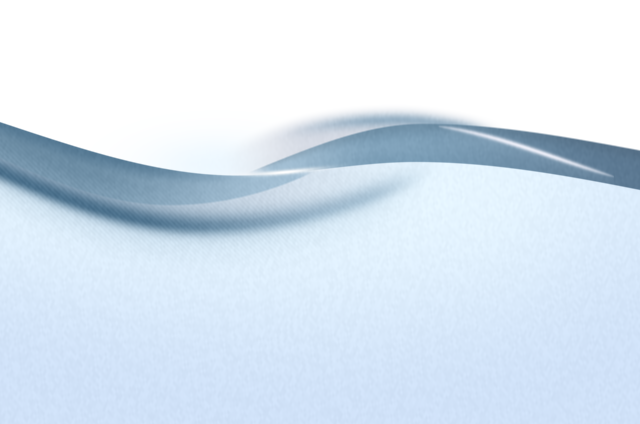
Give the GLSL for this background, as a Shadertoy shader.

```glsl
// Translucent steel-blue ribbon twisting between a white sky and a pale woven ground.
const vec3 WHITE      = vec3(1.00, 1.00, 1.00);
const vec3 PALE       = vec3(0.90, 0.96, 1.00);
const vec3 MIST       = vec3(0.81, 0.88, 0.97);
const vec3 STEEL      = vec3(0.46, 0.60, 0.70);
const vec3 STEEL_SOFT = vec3(0.64, 0.75, 0.83);
const vec3 STEEL_DARK = vec3(0.27, 0.42, 0.53);
const vec3 SLATE      = vec3(0.35, 0.46, 0.56);
const vec3 PEARL      = vec3(0.83, 0.85, 0.89);
const float GRAIN = 0.028;          // strength of the cloth grain
const float GRAIN_SCALE = 190.0;    // grain cells per canvas height
const float WEAVE = 0.012;          // strength of the diagonal threads

float hash(vec2 p) {
    return fract(sin(dot(p, vec2(127.1, 311.7))) * 43758.55);
}

float noise(vec2 p) {
    vec2 i = floor(p), f = fract(p);
    f = f * f * (3.0 - 2.0 * f);
    return mix(mix(hash(i), hash(i + vec2(1, 0)), f.x),
               mix(hash(i + vec2(0, 1)), hash(i + vec2(1, 1)), f.x), f.y);
}

// Cubic between points a and b with end slopes; held flat outside.
float arc(float x, vec2 a, vec2 b, float slopeA, float slopeB) {
    float w = b.x - a.x, t = clamp((x - a.x) / w, 0.0, 1.0), s = 1.0 - t;
    return a.y * s * s * (1.0 + 2.0 * t) + b.y * t * t * (1.0 + 2.0 * s)
         + w * t * s * (slopeA * s - slopeB * t);
}

// Two arcs joined at a level turning point.
float bend(float x, vec2 a, vec2 turn, vec2 b, float slopeA, float slopeB) {
    return x < turn.x ? arc(x, a, turn, slopeA, 0.0) : arc(x, turn, b, 0.0, slopeB);
}

float bell(float d, float width) {
    return exp(-d * d / (width * width));
}

float cover(float d, float soft) {
    return smoothstep(-soft, soft, d);
}

void mainImage(out vec4 fragColor, in vec2 fragCoord) {
    vec2 uv = fragCoord / iResolution.xy;
    float x = uv.x, y = uv.y;
    float aa = 1.0 / iResolution.y;

    // Outline curves
    float spine = x < 0.65
        ? bend(x, vec2(0.0, 0.712), vec2(0.37, 0.586), vec2(0.65, 0.618), -0.5, 0.0)
        : arc(x, vec2(0.65, 0.618), vec2(1.0, 0.552), 0.0, -0.3);
    float crest = bend(x, vec2(0.38, 0.588), vec2(0.66, 0.708), vec2(1.0, 0.645), 0.6, -0.28);
    float belly = bend(x, vec2(0.0, 0.627), vec2(0.265, 0.516), vec2(0.5, 0.602), -0.68, 0.75);
    float hem   = bend(x, vec2(0.0, 0.594), vec2(0.32, 0.465), vec2(0.68, 0.602), -0.68, 0.75);
    float veilTop = bend(x, vec2(0.33, 0.62), vec2(0.62, 0.735), vec2(0.78, 0.700), 0.95, -0.3);
    float below = cover(spine - y, aa);

    // Sky with a faint cool glow
    vec3 sky = mix(WHITE, PALE, 0.7 * bell(length((uv - vec2(0.34, 0.61)) * vec2(1.0, 1.6)), 0.11));

    // Sheer veil behind the crest, darker along its upper rim
    float veil = cover(veilTop - y, 0.022) * smoothstep(0.33, 0.49, x) * (1.0 - smoothstep(0.72, 0.79, x));
    float rim = bell(y - veilTop + 0.016, 0.018) * smoothstep(0.42, 0.60, x);
    sky = mix(sky, mix(PEARL, STEEL, 0.75 * rim), veil * 0.95);

    // Right ribbon
    float across = clamp((y - spine) / max(crest - spine, 0.001), 0.0, 1.0);
    vec3 ribbon = mix(STEEL_SOFT, STEEL, smoothstep(0.42, 0.60, x));
    ribbon = mix(ribbon, SLATE, smoothstep(0.62, 1.0, x) * 0.9);
    ribbon = mix(ribbon, STEEL_SOFT, 0.25 * bell(across - 0.45, 0.4) * (1.0 - smoothstep(0.6, 0.9, x)));
    ribbon *= 1.0 - 0.08 * bell(across - 1.0, 0.25);

    // Tapered glint across the right ribbon
    float glint = arc(x, vec2(0.685, 0.702), vec2(0.96, 0.583), -0.2, -0.45);
    float along = clamp((x - 0.685) / 0.275, 0.0, 1.0);
    float taper = sqrt(max(4.0 * along * (1.0 - along), 0.0));
    float below2 = glint - y;
    ribbon = mix(ribbon, STEEL_SOFT, 0.35 * taper * cover(below2, 0.004) * exp(-max(below2, 0.0) / 0.025));
    ribbon = mix(ribbon, vec3(0.92, 0.93, 0.97), taper * bell(below2, 0.002 + 0.0045 * taper));
    sky = mix(sky, ribbon, cover(crest - y, aa * 1.3) * smoothstep(0.38, 0.43, x));

    // Ground: brightest under the twist, cooler towards the bottom
    float depth = smoothstep(0.58, 0.05, y + 0.10 * sin(3.14 * x) - 0.05);
    vec3 ground = mix(PALE, MIST, depth * 0.95);
    ground = mix(ground, MIST, 0.35 * smoothstep(0.75, 1.0, x));

    // Pale fold between spine and hem
    float fade = 1.0 - smoothstep(0.40, 0.70, x);
    vec3 fold = mix(vec3(0.59, 0.68, 0.76), vec3(0.82, 0.87, 0.92), smoothstep(0.05, 0.50, x));
    ground = mix(ground, fold, cover(y - hem, 0.012) * fade);

    // Hem shadow: soft above, sharper below, with a wide halo
    float drop = y - hem;
    float core = bell(drop, drop > 0.0 ? 0.030 : 0.020);
    float strength = mix(0.95, 0.50, smoothstep(0.15, 0.60, x)) * (1.0 - smoothstep(0.56, 0.69, x));
    ground = mix(ground, STEEL, 0.28 * strength * bell(min(drop, 0.0), 0.065) * cover(-drop, 0.02));
    ground = mix(ground, mix(STEEL_DARK, STEEL, smoothstep(0.2, 0.6, x)), core * strength);

    // Left ribbon
    float inner = clamp((spine - y) / max(spine - belly, 0.001), 0.0, 1.0);
    vec3 band = mix(STEEL * 0.92, STEEL_SOFT, smoothstep(0.10, 0.45, x));
    band = mix(band, STEEL_DARK, 0.6 * (1.0 - smoothstep(0.0, 0.45, inner)) * (1.0 - smoothstep(0.2, 0.42, x)));
    band = mix(band, STEEL_SOFT, 0.2 * smoothstep(0.5, 1.0, inner));
    ground = mix(ground, band, cover(y - belly, aa * 1.5) * (1.0 - smoothstep(0.46, 0.5, x)));

    vec3 color = mix(sky, ground, below);

    // Bright sliver where the ribbon twists
    float sliver = bell(x - 0.445, 0.055) * bell(y - spine - 0.002, 0.0055);
    color = mix(color, WHITE, sliver);

    // Cloth grain and diagonal threads, absent from the clear sky
    vec2 p = vec2(x * iResolution.x / iResolution.y, y);
    float cloth = max(below, smoothstep(0.0, 0.25, 1.0 - color.r));
    float grain = noise(mat2(0.8, 0.6, -0.35, 0.5) * p * GRAIN_SCALE) - 0.5;
    float threads = sin((p.x + p.y) * 560.0) * fade * bell(drop, 0.08);
    color += cloth * (GRAIN * grain + WEAVE * threads);

    fragColor = vec4(clamp(color, 0.0, 1.0), 1.0);
}
```
